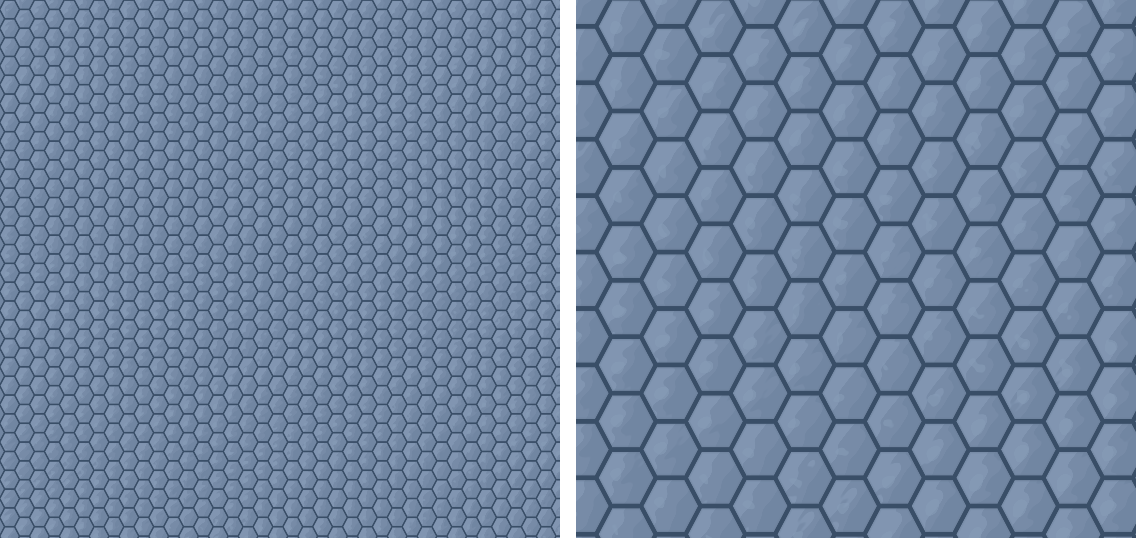
Left: the whole. Right: its middle third, enlarged.
Reproduce this pattern procedurally as a WebGL 2 fragment shader.

```glsl
#version 300 es
precision highp float;

uniform vec2 u_resolution;
out vec4 fragColor;

float hash(vec2 p) {
  vec3 q = fract(p.xyx * vec3(0.1031, 0.1030, 0.0973));
  q += dot(q, q.yzx + 33.33);
  return fract((q.x + q.y) * q.z);
}

float gradientDot(vec2 cell, vec2 offset) {
  float angle = 6.2832 * hash(cell);
  return dot(vec2(cos(angle), sin(angle)), offset);
}

float gradientNoise(vec2 p) {
  vec2 i = floor(p), f = p - i;
  vec2 u = f * f * f * (f * (f * 6.0 - 15.0) + 10.0);
  vec2 e = vec2(1.0, 0.0);
  return mix(mix(gradientDot(i, f), gradientDot(i + e, f - e), u.x),
             mix(gradientDot(i + e.yx, f - e.yx), gradientDot(i + 1.0, f - 1.0), u.x), u.y);
}

// Distance from the border of a flat-topped hexagon of height 1, positive inside
float hexInside(vec2 p) {
  p = abs(p);
  return 0.5 - max(p.y, dot(p, vec2(0.866, 0.5)));
}

void main() {
  // One unit is one row; columns are slightly narrower than regular
  float pixel = 28.6 / u_resolution.y;
  vec2 p = (gl_FragCoord.xy * pixel - vec2(1.302, 0.6)) * vec2(1.093, 1.0);

  // Nearest centre among two interleaved rectangular grids
  vec2 pitch = vec2(1.732, 1.0);
  vec2 evenId = round(p / pitch);
  vec2 oddId = floor(p / pitch) + 0.5;
  vec2 evenPos = p - evenId * pitch;
  vec2 oddPos = p - oddId * pitch;
  bool isEven = hexInside(evenPos) > hexInside(oddPos);
  vec2 id = isEven ? evenId : oddId;
  vec2 local = isEven ? evenPos : oddPos;
  float inside = hexInside(local);

  // Light falls from the upper left, broken by slanted streaks
  vec2 along = vec2(dot(local, vec2(0.8, 0.6)), dot(local, vec2(-0.6, 0.8)));
  float streak = gradientNoise(along * vec2(2.2, 4.5) + 20.0 + 0.35 * id);
  float variation = hash(id * 2.0 + 90.0) - 0.5;
  float light = dot(local, vec2(-0.85, 0.4)) + 0.28 * streak + 0.08 * variation;

  // Stepped tones of the cell face
  vec3 color = vec3(0.445, 0.525, 0.635);
  color = mix(color, vec3(0.465, 0.545, 0.655), smoothstep(-0.5, 0.5, (light + 0.12) / pixel));
  color = mix(color, vec3(0.505, 0.585, 0.695), smoothstep(-0.5, 0.5, (light - 0.1) / pixel));

  // Pale fleck left of the centre, differing from cell to cell
  vec2 fleckPos = local + vec2(0.17, 0.06 + 0.12 * variation);
  float fleck = 1.0 - smoothstep(-0.5, 0.5, (length(fleckPos) - 0.11 - 0.2 * streak) / pixel);
  color = mix(color, vec3(0.525, 0.61, 0.715), 0.6 * fleck);

  // Soft rim and dark joint
  color = mix(color, vec3(0.40, 0.48, 0.58), 0.4 * (1.0 - smoothstep(0.04, 0.09, inside)));
  float joint = 1.0 - smoothstep(-0.5, 0.5, (inside - 0.042) / pixel);
  color = mix(color, vec3(0.225, 0.305, 0.405), joint);

  fragColor = vec4(color, 1.0);
}
```
